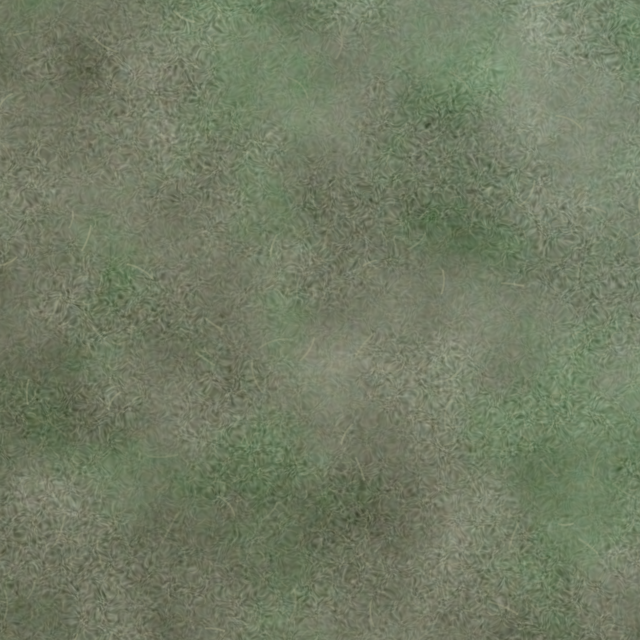
Give the GLSL for this texture, as a WebGL 1 fragment shader.

```glsl
precision highp float;
// Worn, short grass seen from above: soft grey-green and olive blotches
// under fine tangled grain, with sparse pale straws. Gradient noise makes
// the blotches and grain; jittered grids of bent segments make the blades.

uniform vec2 u_resolution;

#define SOIL_COLOR vec3(0.452, 0.468, 0.390)
#define GRASS_TINT vec3(-0.042, 0.010, -0.030)
#define STRAW_COLOR vec3(0.70, 0.70, 0.57)
#define BLOTCH_SCALE 4.2
#define BLOTCH_CONTRAST 0.13
#define GRAIN_SCALE 125.0
#define GRAIN_CONTRAST 0.21
#define BLADE_GRID 75.0
#define STRAW_GRID 17.0

vec2 hash2(vec2 p) {
  vec3 q = fract(p.xyx * vec3(0.1031, 0.1030, 0.0973));
  q += dot(q, q.yzx + 33.33);
  return fract((q.xx + q.yz) * q.zy);
}

float cornerSlope(vec2 cell, vec2 corner, vec2 f) {
  return dot(hash2(cell + corner) * 2.0 - 1.0, f - corner);
}

float gradientNoise(vec2 p) {
  vec2 cell = floor(p + 200.0);
  vec2 f = fract(p);
  vec2 w = f * f * f * (f * (f * 6.0 - 15.0) + 10.0);
  float low = mix(cornerSlope(cell, vec2(0.0), f),
                  cornerSlope(cell, vec2(1.0, 0.0), f), w.x);
  float high = mix(cornerSlope(cell, vec2(0.0, 1.0), f),
                   cornerSlope(cell, vec2(1.0), f), w.x);
  return mix(low, high, w.y);
}

float fbm(vec2 p) {
  float sum = 0.0;
  float weight = 1.0;
  for (int i = 0; i < 4; i++) {
    sum += weight * gradientNoise(p);
    p = mat2(1.6, 1.2, -1.2, 1.6) * p + 7.3;
    weight *= 0.55;
  }
  return sum;
}

// Tangled fibres: noise ridges plus two finer layers, centred on zero
float tangledGrain(vec2 p) {
  vec2 warp = vec2(gradientNoise(p * 0.3), gradientNoise(p * 0.3 + 41.0));
  p += warp * 1.5;
  float ridge = 0.16 - abs(gradientNoise(p * 0.8 + 13.0));
  return 0.65 * ridge + 0.55 * gradientNoise(p + 57.0)
       + 0.50 * gradientNoise(p * 1.7 + 91.0);
}

// Brightest bent segment near p; sizes are in grid cells
float blades(vec2 p, float halfLength, float halfWidth, float density, float blur) {
  vec2 home = floor(p);
  float cover = 0.0;
  for (int j = -1; j <= 1; j++) {
    for (int i = -1; i <= 1; i++) {
      vec2 cell = home + vec2(float(i), float(j));
      vec2 place = hash2(cell + 11.0);
      vec2 kind = hash2(cell + 137.0);
      float angle = kind.x * 6.2832;
      vec2 along = vec2(cos(angle), sin(angle));
      vec2 d = p - cell - place;
      vec2 q = vec2(dot(d, along), dot(d, vec2(-along.y, along.x)));
      q.y += (place.x - 0.5) * q.x * q.x * 1.6;
      float reach = halfLength * mix(0.4, 1.0, place.y);
      float dist = length(vec2(max(abs(q.x) - reach, 0.0), q.y));
      float shape = 1.0 - smoothstep(halfWidth - blur, halfWidth + blur, dist);
      float strength = step(kind.y, density) * mix(0.4, 1.0, kind.y / density);
      cover = max(cover, shape * strength);
    }
  }
  return cover;
}

void main() {
  vec2 uv = gl_FragCoord.xy / min(u_resolution.x, u_resolution.y);
  float pixel = 1.0 / min(u_resolution.x, u_resolution.y);

  // Broad light, brighter toward the upper right
  float slope = dot(uv - 0.5, vec2(0.055, 0.050));
  float haze = smoothstep(0.55, 1.35, dot(uv, vec2(0.75, 0.6)));
  float tone = fbm(uv * BLOTCH_SCALE + 3.7) * BLOTCH_CONTRAST + slope;

  // Green patches over the greyer ground
  float patches = fbm(uv * BLOTCH_SCALE * 0.9 + vec2(23.1, 9.4));
  float green = smoothstep(-0.15, 0.45, patches + 0.12 * haze);
  vec3 color = SOIL_COLOR + tone + GRASS_TINT * green;
  color += vec3(-0.005, 0.020, 0.018) * haze;

  // Fine grain, fading in matted areas
  float wear = fbm(uv * 5.0 + vec2(61.0, 35.0));
  float crispness = mix(0.55, 1.15, smoothstep(-0.35, 0.25, wear));
  color += tangledGrain(uv * GRAIN_SCALE) * GRAIN_CONTRAST * crispness;
  vec2 hue = vec2(gradientNoise(uv * 48.0 + 5.0), gradientNoise(uv * 48.0 + 77.0));
  color += vec3(hue.x, -0.3 * hue.x, hue.y) * 0.030;

  // Short blades everywhere, a few long straws
  float shortBlades = blades(uv * BLADE_GRID, 0.55, 0.09, 0.5, pixel * BLADE_GRID);
  float straws = blades(uv * STRAW_GRID, 0.42, 0.026, 0.22, pixel * STRAW_GRID);
  color = mix(color, STRAW_COLOR, 0.24 * shortBlades * crispness);
  color = mix(color, STRAW_COLOR, 0.42 * straws);

  gl_FragColor = vec4(clamp(color, 0.0, 1.0), 1.0);
}
```
